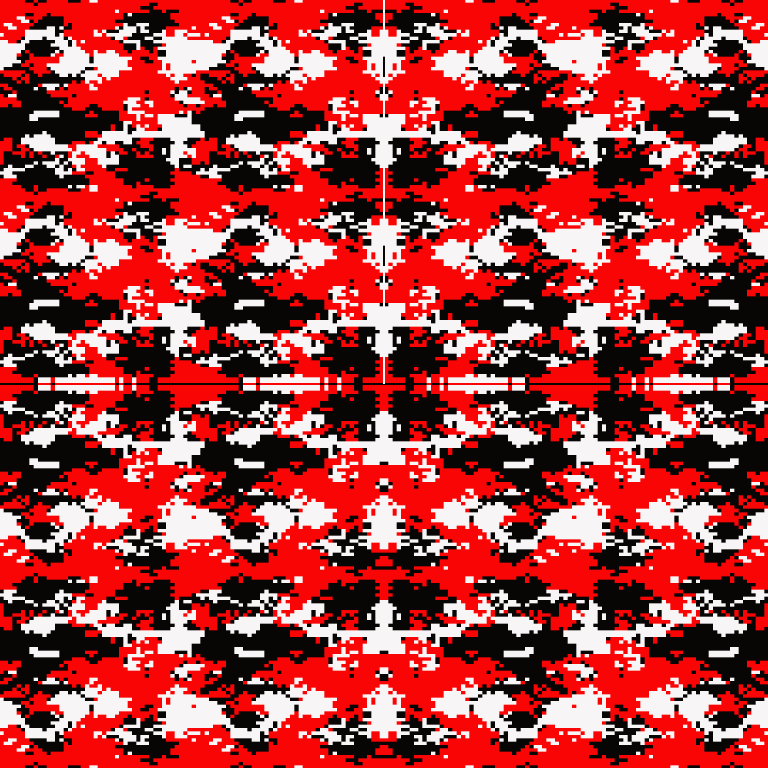
A Shadertoy shader for this pattern:

```glsl
// Red, black and white digital camouflage, tiled and mirrored about both centre lines.

const vec3 BLACK = vec3(0.03, 0.02, 0.02);
const vec3 RED   = vec3(0.98, 0.02, 0.02);
const vec3 WHITE = vec3(0.97, 0.96, 0.96);

const vec2  TILE         = vec2(0.267, 0.246);  // one repeat, in canvas units
const vec2  CELLS        = vec2(48.0, 56.0);    // blocks in one repeat
const vec2  COARSE       = vec2(6.0, 14.0);     // lattice of the widest noise
const float WHITE_CUT    = 0.12;                // higher leaves less white
const float RED_BIAS     = 0.035;               // higher turns black to red
const float BLACK_RIM    = 0.13;                // dark border around white
const float BAND_PULL    = 0.10;
const float LOBE_PULL    = 0.17;
const float COLUMN_PULL  = 0.26;
const float SEAM_HEIGHT  = 0.0085;              // stretched blocks at mid height
const float SEAM_LINE    = 0.0011;              // half width of the thin lines
const int   SAMPLES      = 3;                   // antialiasing grid per side
const float TAU          = 6.2831853;

float hash(vec2 p, uint seed) {
    uvec2 q = uvec2(p);
    uint h = q.x * 1597u + q.y * 51749u + seed * 7919u;
    h = (h ^ (h >> 15u)) * 73244475u;
    h = (h ^ (h >> 13u)) * 73244475u;
    h ^= h >> 16u;
    return float(h & 65535u) / 65535.0;
}

// Value noise that wraps with the tile.
float noise(vec2 p, vec2 period, uint seed) {
    vec2 i = floor(p);
    vec2 f = smoothstep(0.0, 1.0, p - i);
    vec2 a = mod(i, period);
    vec2 b = mod(i + 1.0, period);
    float low  = mix(hash(a, seed), hash(vec2(b.x, a.y), seed), f.x);
    float high = mix(hash(vec2(a.x, b.y), seed), hash(b, seed), f.x);
    return mix(low, high, f.y);
}

// Wide streaks broken up by single blocks, centred on zero.
float streaks(vec2 cell, uint seed) {
    vec2 st = (cell + 0.5) / CELLS;
    vec2 lattice = COARSE;
    float weight = 0.45;
    float sum = 0.0;
    for (uint k = 0u; k < 3u; k++) {
        sum += weight * (noise(st * lattice, lattice, seed + k) - 0.5);
        lattice *= 2.0;
        weight *= 0.7;
    }
    return sum + 0.15 * (hash(cell, seed + 9u) - 0.5);
}

// Two white bands per tile, plus an upright white column on its edge.
float whiteField(vec2 cell, vec2 st) {
    float sway = 0.035 * cos(TAU * st.x * 2.0);
    float bands = cos(2.0 * TAU * (st.y - 0.28 + sway));
    float sideways = abs(fract(st.x + 0.52) - 0.5);
    float column = smoothstep(0.14, 0.02, sideways)
                 * smoothstep(0.33, 0.12, abs(st.y - 0.48));
    return streaks(cell, 11u) + BAND_PULL * bands + COLUMN_PULL * column - WHITE_CUT;
}

// Positive is red, negative is black.
float redField(vec2 cell, vec2 st) {
    float upper = cos(TAU * (st.x - 0.17)) + 3.0 * (st.y - 0.52);
    float lower = cos(2.0 * TAU * (st.x - 0.4));
    float inUpper = smoothstep(0.24, 0.36, st.y) * smoothstep(0.82, 0.70, st.y);
    return streaks(cell, 37u) + LOBE_PULL * mix(lower, upper, inUpper) + RED_BIAS;
}

vec3 camouflage(vec2 uv) {
    vec2 fold = abs(uv - 0.5);
    vec2 cell = floor(fract(fold / TILE) * CELLS);
    bool onSeam = fold.y < SEAM_HEIGHT;
    if (onSeam) cell.y = 0.0;
    vec2 st = (cell + 0.5) / CELLS;

    float white = whiteField(cell, st);
    float red = redField(cell, st);
    red -= BLACK_RIM * smoothstep(-0.14, 0.0, white);

    // Upright dashes along the horizontal mirror line.
    if (onSeam) {
        white += 0.30 * hash(cell, 71u) - 0.20 * cos(TAU * st.x);
    }
    vec3 color = white > 0.0 ? WHITE : (red > 0.0 ? RED : BLACK);

    // Hairlines where the mirrored halves meet.
    if (fold.y < SEAM_LINE) color = white > 0.0 ? RED : BLACK;
    if (fold.x < SEAM_LINE && uv.y > 0.5) {
        color = st.y > 0.62 && st.y < 0.74 ? BLACK : WHITE;
    }
    return color;
}

void mainImage(out vec4 fragColor, in vec2 fragCoord) {
    vec3 sum = vec3(0.0);
    for (int j = 0; j < SAMPLES; j++) {
        for (int i = 0; i < SAMPLES; i++) {
            vec2 offset = (vec2(i, j) + 0.5) / float(SAMPLES) - 0.5;
            sum += camouflage((fragCoord + offset) / iResolution.xy);
        }
    }
    fragColor = vec4(sum / float(SAMPLES * SAMPLES), 1.0);
}
```
